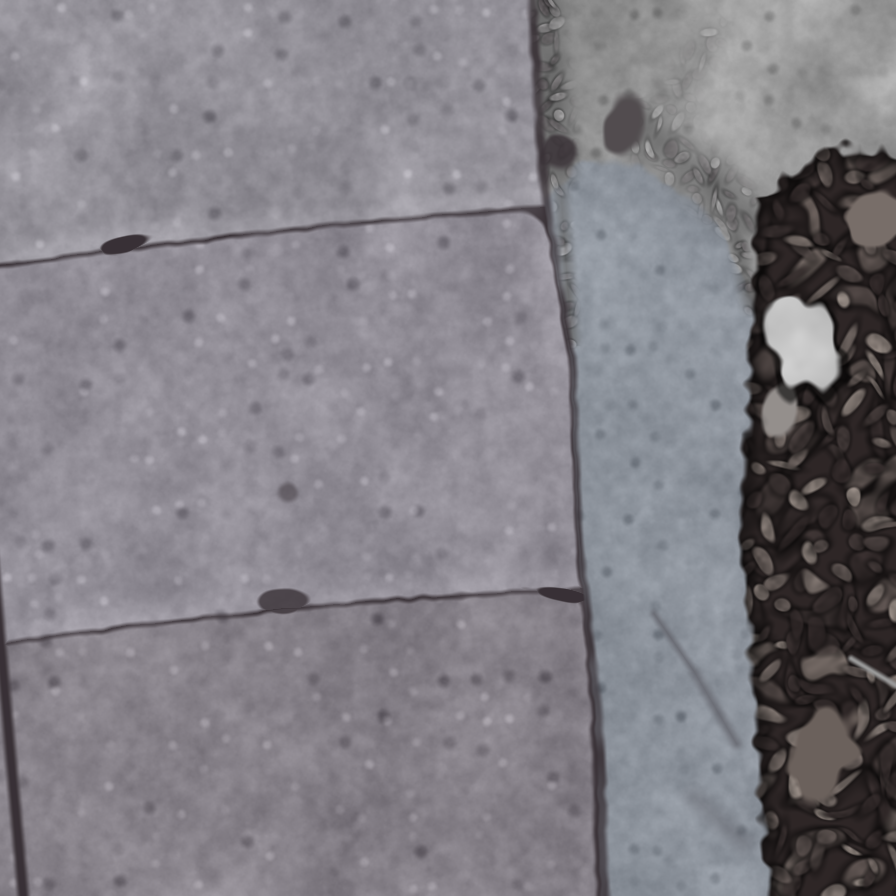
This texture is drawn by a Shadertoy shader. Its source:

```glsl
// Worn grey pavers beside a bluish concrete strip, with leaf litter at the right.
// Borders are piecewise-linear paths, surfaces are layered noise, and the litter
// is built from repeated layers of randomly turned elliptical chips.

const vec3 GROUT = vec3(.22, .19, .21);

vec3 hash3(vec2 p) {
  vec3 q = fract(p.xyx * vec3(.1031, .103, .0973));
  q += dot(q, q.yxz + 33.33);
  return fract((q.xxy + q.yzz) * q.zyx);
}

float noise(vec2 p) {
  vec2 i = floor(p), f = fract(p);
  f = f * f * (3. - 2. * f);
  return mix(mix(hash3(i).x, hash3(i + vec2(1, 0)).x, f.x),
             mix(hash3(i + vec2(0, 1)).x, hash3(i + 1.).x, f.x), f.y);
}

float fbm(vec2 p) {
  float sum = 0., amp = .5;
  for (int i = 0; i < 4; i++) {
    sum += amp * noise(p);
    p = mat2(1.6, 1.2, -1.2, 1.6) * p + 7.3;
    amp *= .5;
  }
  return sum - .47;
}

// Path through six evenly spaced offsets, t from 0 to 1
float path(float k[6], float t) {
  float v = k[0];
  for (int i = 0; i < 5; i++)
    v += (k[i + 1] - k[i]) * clamp(t * 5. - float(i), 0., 1.);
  return v;
}

float inside(float d, float soft) { return smoothstep(soft, -soft, d); }

float stroke(vec2 p, vec2 a, vec2 b, float width, float soft) {
  vec2 d = b - a;
  float t = clamp(dot(p - a, d) / dot(d, d), 0., 1.);
  return inside(length(p - a - d * t) - width, soft);
}

vec2 turn(vec2 p, float a) {
  return vec2(cos(a) * p.x + sin(a) * p.y, cos(a) * p.y - sin(a) * p.x);
}

// Irregular ellipse
float blob(vec2 p, vec2 center, vec2 radii, float angle) {
  float d = length(turn(p - center, angle) / radii) - 1.25 + .5 * noise(p * 50.);
  return inside(d * radii.x, .004);
}

vec3 chips(vec2 p, float scale, vec3 ground, vec3 dark, vec3 light) {
  vec2 q = p * scale + .5 * noise(p * 30.);
  for (int n = 0; n < 9; n++) {
    vec2 id = floor(q) + vec2(n % 3, n / 3) - 1.;
    vec3 h = hash3(id + scale), k = hash3(id + scale + 51.);
    vec2 size = vec2(.28, .12) + vec2(.35, .22) * k.xy;
    vec2 d = turn(q - id - .1 - .8 * h.xy, h.z * 6.28);
    float e = (length(d / size) - 1.) * size.y;
    vec3 tone = mix(dark, light, k.z * k.z) * (.85 + .3 * noise(q * 5.));
    ground *= 1. - .4 * smoothstep(.2, 0., e);
    ground = mix(ground, tone * (1. + .5 * d.y), inside(e, .06));
  }
  return ground;
}

// Sparse round flecks
float flecks(vec2 p, float scale) {
  vec3 h = hash3(floor(p * scale) + scale);
  float d = length(fract(p * scale) - .3 - .4 * h.xy);
  return smoothstep(.3, .05, d) * smoothstep(.7, 1., h.z);
}

void mainImage(out vec4 fragColor, in vec2 fragCoord) {
  vec2 p = fragCoord / iResolution.xy;
  float soft = max(.002, 1. / iResolution.y);
  float wobble = noise(p * 70.) - .5, grain = fbm(p * 75.), cloud = fbm(p * 11.);

  // Borders
  float side = path(float[6](.671, .664, .645, .637, .604, .592), p.y) + .003 * wobble;
  float bank = path(float[6](.857, .841, .828, .838, .842, .82), p.y) + .012 * wobble;
  float stripTop = path(float[6](.77, .82, .82, .79, .755, .64), p.x * 4. - 2.4);
  float soilTop = path(float[6](.72, .77, .805, .83, .838, .822), p.x * 5. - 4.);
  stripTop += .012 * wobble;
  soilTop += .02 * wobble;
  float overUpper = p.y - .703 - p.x * (.145 - .06 * p.x) - .003 * wobble;
  float overLower = p.y - .281 - p.x * (.15 - .085 * p.x) - .003 * wobble;

  // Pavers, pale above the joints
  vec3 paver = mix(vec3(.525, .505, .535), vec3(.57, .555, .59), inside(-overLower, soft));
  paver = mix(paver, vec3(.58, .57, .6), inside(-overUpper, soft));
  float rise = overUpper > 0. ? overUpper : overLower;
  paver += .045 * smoothstep(.035, .008, rise) * step(0., rise);
  paver += .025 * smoothstep(.03, .008, side - p.x) + .16 * cloud + .13 * grain;
  paver += .1 * flecks(p, 38.) - .13 * flecks(p, 27.);

  // Joints with rounded corners and lodged crumbs
  float drop = overLower > 0. ? -overUpper : -overLower;
  float corner = length(max(.03 - vec2(side - p.x, drop), 0.)) - .03;
  float ink = smoothstep(-.006, 0., corner) * step(overUpper, 0.);
  ink = max(ink, inside(min(abs(overUpper), abs(overLower)) - .002, .003));
  ink *= .6 + .4 * noise(p * 24.);
  ink = max(ink, inside(abs(p.x - .026 + .09 * p.y) - .006, .004));
  ink = max(ink, blob(p, vec2(.141, .729), vec2(.028, .009), .25));
  ink = max(ink, .8 * blob(p, vec2(.315, .329), vec2(.03, .013), .1));
  ink = max(ink, blob(p, vec2(.625, .337), vec2(.034, .008), -.15));
  ink = max(ink, .45 * blob(p, vec2(.322, .45), vec2(.011), 0.));
  paver = mix(paver, GROUT, ink);

  // Concrete slab and cracked bluish strip
  float strip = inside(p.y - stripTop, .006);
  vec3 stone = mix(vec3(.6), vec3(.555, .58, .615), strip);
  stone += (.3 - .16 * strip) * cloud + .12 * grain - .12 * flecks(p, 32.);
  float crack = stroke(p, vec2(.73, .315), vec2(.775, .25), .003, .005);
  crack = max(crack, stroke(p, vec2(.775, .25), vec2(.822, .17), .004, .007));
  crack = max(crack, .5 * stroke(p, vec2(.775, .11), vec2(.83, .06), .008, .014));
  stone = mix(stone, vec3(.36, .36, .39), .75 * crack);

  // Grit between slab, strip and pavers
  float grit = stroke(p, vec2(.606, 1), vec2(.622, .81), .018, .015);
  grit = max(grit, stroke(p, vec2(.625, .8), vec2(.638, .62), .006, .009));
  grit = max(grit, stroke(p, vec2(.72, .855), vec2(.83, .76), .022, .025));
  grit = max(grit, stroke(p, vec2(.815, .77), vec2(.838, .66), .008, .01));
  grit = max(grit, .55 * stroke(p, vec2(.79, .96), vec2(.74, .86), .01, .03));
  vec3 gravel = chips(p, 55., vec3(.39), vec3(.3, .28, .29), vec3(.7));
  stone = mix(stone, gravel, grit * (.55 + .4 * noise(p * 40.)));
  stone = mix(stone, vec3(.32, .3, .31), blob(p, vec2(.696, .86), vec2(.019, .036), -.2));
  stone = mix(stone, GROUT, .8 * blob(p, vec2(.624, .83), vec2(.02), 0.));

  // Side joint
  vec3 color = mix(stone, paver, inside(p.x - side, soft));
  float width = .003 + .004 * smoothstep(.4, .12, p.y) + .002 * smoothstep(.7, .8, p.y);
  ink = inside(abs(p.x - side - .002) - width, .004);
  color = mix(color, GROUT, ink * (.55 + .4 * noise(p * 32.)));

  // Leaf litter, large leaves and pale stones
  vec3 dark = vec3(.18, .15, .15);
  vec3 soil = chips(p, 19., dark, dark, vec3(.46, .42, .4));
  soil = mix(soil, chips(p, 34., soil, dark, vec3(.62, .58, .55)), .75);
  soil = mix(soil, vec3(.47, .43, .41), blob(p, vec2(.982, .755), vec2(.038, .028), .5));
  soil = mix(soil, vec3(.42, .38, .36), blob(p, vec2(.92, .165), vec2(.034, .053), -.3));
  soil = mix(soil, vec3(.58, .56, .55), blob(p, vec2(.87, .542), vec2(.018, .027), -.3));
  soil *= 1. - .6 * blob(p, vec2(.896, .612), vec2(.045, .058), .3);
  soil = mix(soil, vec3(.73) + .35 * cloud, blob(p, vec2(.894, .62), vec2(.036, .05), .35));
  soil = mix(soil, vec3(.6), stroke(p, vec2(.95, .265), vec2(1, .235), .003, .003));
  float edge = max(bank - p.x, p.y - soilTop);
  soil *= mix(.6, 1., smoothstep(0., .022, -edge));
  fragColor = vec4(clamp(mix(color, soil, inside(edge, .004)), 0., 1.), 1);
}
```
